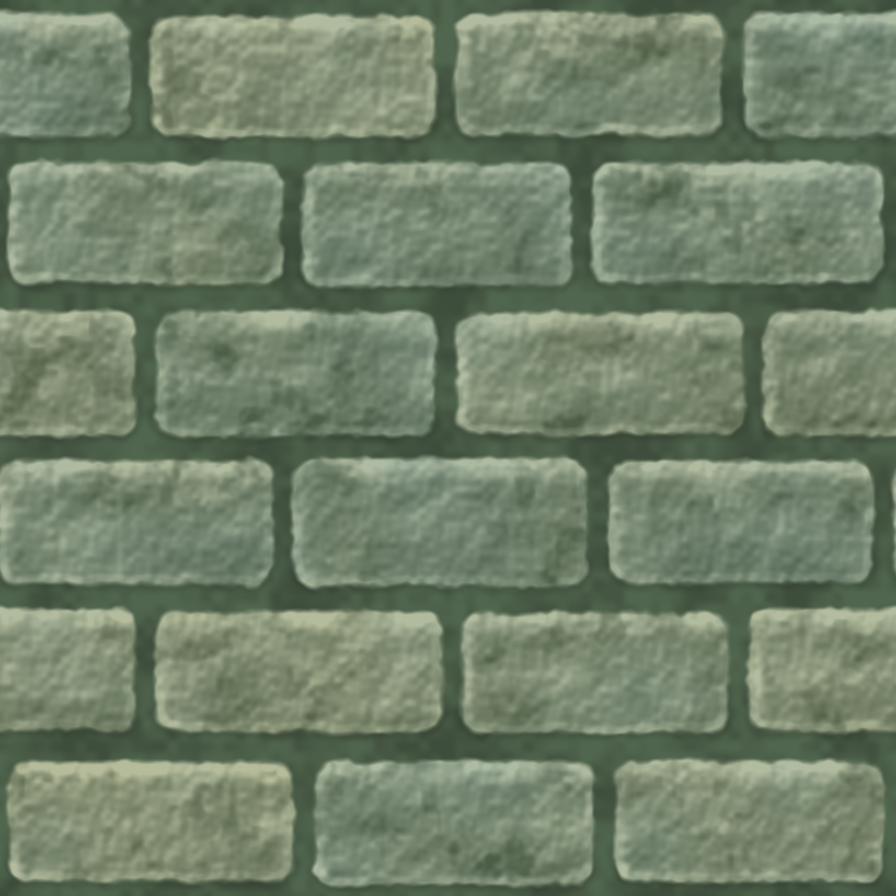
A three.js fragment shader for this texture:

```glsl
// Weathered green stone bricks in running bond, with worn bright rims and dark mossy mortar.
varying vec2 vUv;

// Layout: one unit is the height of a course, a brick is two units long
const float COURSES = 6.0;
const float BRICKS = 3.0;
const float BRICK_LENGTH = 2.0;
const float JOINT_JITTER = 0.17;
const float JOINT_SHIFT = -0.03;
const float HALF_GAP = 0.068;
const float CORNER_RADIUS = 0.14;
const float EDGE_SOFTNESS = 0.022;
const float EDGE_WEAR = 0.055;

// Surface
const float RELIEF = 2.5;
const float PITTING = 0.65;
const float BLOTCHES = 0.6;
const float BRICK_VARIATION = 0.16;

const vec3 MORTAR_DARK = vec3(0.245, 0.305, 0.235);
const vec3 MORTAR_MOSS = vec3(0.315, 0.400, 0.305);
const vec3 STONE_DARK = vec3(0.330, 0.395, 0.305);
const vec3 STONE_MID = vec3(0.470, 0.530, 0.440);
const vec3 STONE_LIGHT = vec3(0.680, 0.725, 0.620);
const vec3 WARM_TINT = vec3(0.022, 0.003, -0.020);

float hash(vec2 p) {
  vec3 q = fract(vec3(p.xyx) * 0.1031);
  q += dot(q, q.yzx + 33.33);
  return fract((q.x + q.y) * q.z);
}

// Value noise that wraps at the canvas edges for whole frequencies
float noise(vec2 p, float frequency) {
  p *= frequency;
  vec2 i = floor(p), f = fract(p);
  float period = COURSES * frequency;
  vec2 a = mod(i, period), b = mod(i + 1.0, period);
  f = f * f * (3.0 - 2.0 * f);
  return mix(mix(hash(a), hash(vec2(b.x, a.y)), f.x),
             mix(hash(vec2(a.x, b.y)), hash(b), f.x), f.y);
}

float roughness(vec2 p) {
  return 0.5 * noise(p, 5.0) + 0.3 * noise(p + 0.37, 10.0) + 0.2 * noise(p + 0.71, 21.0);
}

// Horizontal position of the joint to the left of a brick
float jointAt(float column, float row) {
  float jitter = hash(vec2(mod(column, BRICKS) + 11.0, row + 3.0)) - 0.5;
  float bond = mod(row, 2.0) * 0.5;
  return (column + bond) * BRICK_LENGTH + JOINT_SHIFT + jitter * JOINT_JITTER;
}

float roundedBox(vec2 p, vec2 halfSize) {
  vec2 q = abs(p) - halfSize + CORNER_RADIUS;
  return length(max(q, 0.0)) + min(max(q.x, q.y), 0.0) - CORNER_RADIUS;
}

void main() {
  vec2 p = vUv * COURSES;
  float row = min(floor(p.y), COURSES - 1.0);

  // Find the brick between two uneven joints
  float column = floor(p.x / BRICK_LENGTH - mod(row, 2.0) * 0.5);
  column -= step(p.x, jointAt(column, row));
  column += step(jointAt(column + 1.0, row), p.x);
  float left = jointAt(column, row) + HALF_GAP;
  float right = jointAt(column + 1.0, row) - HALF_GAP;
  vec2 id = vec2(mod(column, BRICKS), row);
  float seed = hash(id + 41.3);
  float bottom = row + HALF_GAP + 0.035 * hash(id + 5.7);
  float top = row + 1.0 - HALF_GAP - 0.035 * hash(id + 17.1);
  vec2 center = 0.5 * vec2(left + right, bottom + top);
  vec2 halfSize = 0.5 * vec2(right - left, top - bottom);
  vec2 local = p - center;

  // Chipped outline
  float wear = 0.6 * noise(p, 7.0) + 0.4 * noise(p, 18.0) - 0.5;
  float dist = roundedBox(local, halfSize) + wear * EDGE_WEAR;
  float stoneMask = smoothstep(EDGE_SOFTNESS, -EDGE_SOFTNESS, dist);

  // Rough face lit from the upper left
  float height = roughness(p);
  float relief = height - roughness(p + vec2(-0.022, 0.035));
  float patches = noise(p + 0.19, 2.0);
  float pits = smoothstep(0.52, 0.76, roughness(p * vec2(1.0, 1.0) + vec2(2.3, 1.6)));
  pits *= smoothstep(0.25, 0.75, patches);
  float tone = relief * RELIEF - pits * PITTING;
  tone += (noise(p + 0.53, 3.0) - 0.5) * BLOTCHES + (seed - 0.5) * BRICK_VARIATION;

  // Bevels: broad at the top, narrower at the left, thin elsewhere
  float worn = 0.55 + 0.65 * noise(p + 0.83, 4.0);
  float topRim = smoothstep(0.20, 0.06, halfSize.y - local.y + wear * 0.08);
  float leftRim = smoothstep(0.14, 0.05, halfSize.x + local.x + wear * 0.05);
  float thinRim = smoothstep(-0.085, -0.045, dist);
  tone += max(topRim * 0.78, leftRim * 0.5) * worn + thinRim * 0.24 * worn;
  tone -= 0.22 * smoothstep(-0.05, -halfSize.y, local.y) * (1.0 - thinRim);
  tone -= 0.45 * smoothstep(-0.025, 0.015, dist);

  vec3 stone = mix(STONE_MID, STONE_DARK, clamp(-tone, 0.0, 1.2));
  stone = mix(stone, STONE_LIGHT, clamp(tone, 0.0, 1.05));
  stone += WARM_TINT * (seed + patches - 0.95);

  // Mortar with moss and a shadow under each brick
  float moss = 0.6 * noise(p, 3.0) + 0.4 * noise(p, 13.0);
  float underside = smoothstep(0.07, 0.0, dist) * smoothstep(0.0, -halfSize.y, local.y);
  vec3 mortar = mix(MORTAR_DARK, MORTAR_MOSS, smoothstep(0.15, 0.85, moss));
  mortar *= 1.0 - 0.13 * underside;

  gl_FragColor = vec4(mix(mortar, stone, stoneMask), 1.0);
}
```
